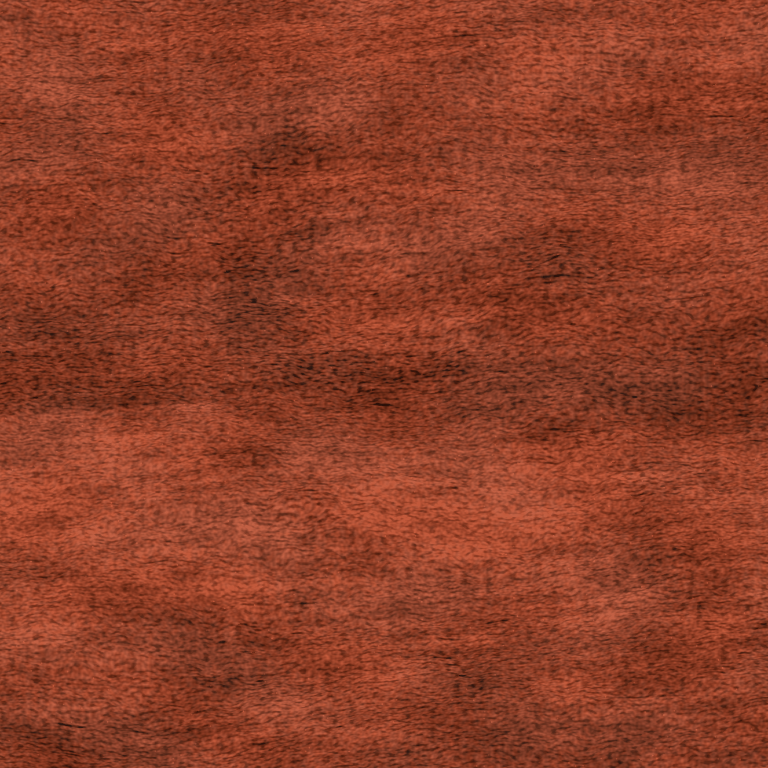
Give the GLSL for this texture, as a WebGL 1 fragment shader.

```glsl
precision highp float;
// Reddish brown polished wood with its grain running across the canvas.
// Broad tone bands and blotches are layered with fine gradient-noise dashes,
// tapered dark pores and small bright flecks, then coloured by a tone ramp.

uniform vec2 u_resolution;

const vec3 SHADOW = vec3(0.17, 0.075, 0.05);
const vec3 DARK   = vec3(0.38, 0.16, 0.09);
const vec3 MIDDLE = vec3(0.555, 0.246, 0.157);
const vec3 LIGHT  = vec3(0.72, 0.34, 0.23);
const vec3 HUE_SHIFT = vec3(0.0, 0.014, 0.018);

const vec2 FIBRE_SCALE = vec2(95.0, 270.0);  // fine dashes
const vec2 STREAK_SCALE = vec2(9.0, 75.0);   // long faint streaks
const vec2 PORE_CELL = vec2(0.05, 0.0125);
const float PORE_CHANCE = 0.16;
const float PORE_DEPTH = 2.3;
const float FLECK_SCALE = 210.0;
const float FLECK_CHANCE = 0.012;
const float TONE_BIAS = 0.24;

float hash(vec2 p) {
  vec3 q = fract(p.xyx * 0.1031);
  q += dot(q, q.yzx + 33.33);
  return fract((q.x + q.y) * q.z);
}

float cornerSlope(vec2 cell, vec2 offset) {
  float angle = 6.2832 * hash(cell);
  return dot(vec2(cos(angle), sin(angle)), offset);
}

// Gradient noise scaled to a spread of about one.
float noise(vec2 p) {
  vec2 i = floor(p), f = fract(p);
  vec2 w = f * f * f * (f * (f * 6.0 - 15.0) + 10.0);
  float low = mix(cornerSlope(i, f),
                  cornerSlope(i + vec2(1, 0), f - vec2(1, 0)), w.x);
  float high = mix(cornerSlope(i + vec2(0, 1), f - vec2(0, 1)),
                   cornerSlope(i + vec2(1, 1), f - vec2(1, 1)), w.x);
  return 5.0 * mix(low, high, w.y);
}

float fbm(vec2 p) {
  float sum = 0.0, amplitude = 0.75;
  for (int i = 0; i < 4; i++) {
    sum += amplitude * noise(p);
    p = p * 2.03 + 17.3;
    amplitude *= 0.55;
  }
  return sum;
}

// Wide light and dark bands, with a crisp seam that softens to the right.
float bandTone(vec2 p) {
  float y = p.y + 0.012 * noise(p * vec2(3.0, 6.0));
  float soft = smoothstep(0.25, 0.42, p.x);
  float edge = mix(0.462, 0.37, soft);
  float darkBand = smoothstep(edge, edge + mix(0.012, 0.15, soft), y)
                 * (1.0 - smoothstep(0.52, 0.72, y));
  float lightBand = smoothstep(0.12, 0.4, y)
                  * (1.0 - smoothstep(edge, edge + mix(0.012, 0.1, soft), y));
  float base = 1.0 - smoothstep(0.0, 0.2, y);
  return 0.7 * lightBand - 0.85 * darkBand - 0.45 * base;
}

// Tapered dark slits scattered over a jittered grid.
float pores(vec2 p, float chance, float pixel) {
  vec2 home = floor(p / PORE_CELL);
  float depth = 0.0;
  for (int j = -1; j <= 1; j++) {
    for (int i = -1; i <= 1; i++) {
      vec2 cell = home + vec2(float(i), float(j));
      vec2 jitter = vec2(hash(cell + 11.7), hash(cell + 53.1));
      vec2 d = p - (cell + jitter) * PORE_CELL;
      float size = hash(cell + 91.3);
      float halfLength = mix(0.006, 0.034, size * size);
      float taper = 1.0 - smoothstep(0.3, 1.0, abs(d.x) / halfLength);
      float halfWidth = mix(0.0006, 0.0016, hash(cell + 71.9)) * taper;
      float line = 1.0 - smoothstep(halfWidth - pixel, halfWidth + pixel, abs(d.y));
      float present = step(hash(cell + 29.5), chance);
      depth = max(depth, present * line * taper * mix(0.5, 1.0, jitter.x));
    }
  }
  return depth;
}

float flecks(vec2 p, float pixel) {
  vec2 cell = floor(p * FLECK_SCALE);
  vec2 center = 0.35 + 0.3 * vec2(hash(cell + 3.1), hash(cell + 8.6));
  float d = length(fract(p * FLECK_SCALE) - center);
  float blur = pixel * FLECK_SCALE * 0.5;
  return step(hash(cell + 41.2), FLECK_CHANCE) * (1.0 - smoothstep(0.22 - blur, 0.22 + blur, d));
}

void main() {
  vec2 p = gl_FragCoord.xy / u_resolution.y;
  float pixel = 1.0 / u_resolution.y;

  // Bend the grain slightly, rising toward the right.
  vec2 g = p;
  g.y += -0.045 * p.x * p.x + 0.007 * noise(p * vec2(2.5, 4.0) + 6.0);
  g.y += 0.0011 * noise(p * vec2(24.0, 30.0));

  // Broad tone and blotches.
  float bands = bandTone(p);
  float blotch = fbm(p * vec2(5.0, 8.0) + 31.0);
  float stain = smoothstep(0.5, 2.0, fbm(g * vec2(4.0, 9.0) + 72.0));
  float tone = TONE_BIAS + bands + 0.33 * blotch - 0.65 * stain;
  tone += 0.24 * noise(g * STREAK_SCALE) + 0.13 * noise(p * vec2(45.0, 38.0));

  // Fine dashes, stronger in the dark wood.
  float fibre = noise(g * FIBRE_SCALE);
  float roughness = 1.0 + 0.3 * stain - 0.2 * bands;
  tone += roughness * (0.3 * fibre - 0.75 * smoothstep(0.3, 1.7, -fibre));
  tone += 0.3 * noise(g * vec2(210.0, 330.0) + 19.0);

  // Pores and flecks.
  float chance = PORE_CHANCE * (1.0 + 1.8 * stain - 0.4 * bands);
  tone -= PORE_DEPTH * pores(g, chance, pixel);
  tone += 1.2 * flecks(p, pixel);

  // Tone ramp with a gentle drift between orange and rose.
  vec3 color = mix(SHADOW, DARK, smoothstep(-4.0, -1.6, tone));
  color = mix(color, MIDDLE, clamp((tone + 1.8) / 1.8, 0.0, 1.0));
  color = mix(color, LIGHT, clamp(tone / 1.55, 0.0, 1.25));
  color += HUE_SHIFT * clamp(0.6 * noise(p * vec2(7.0, 11.0) + 50.0)
                             + 0.5 * noise(g * vec2(120.0, 160.0) + 90.0), -1.0, 1.0);
  gl_FragColor = vec4(color, 1.0);
}
```
